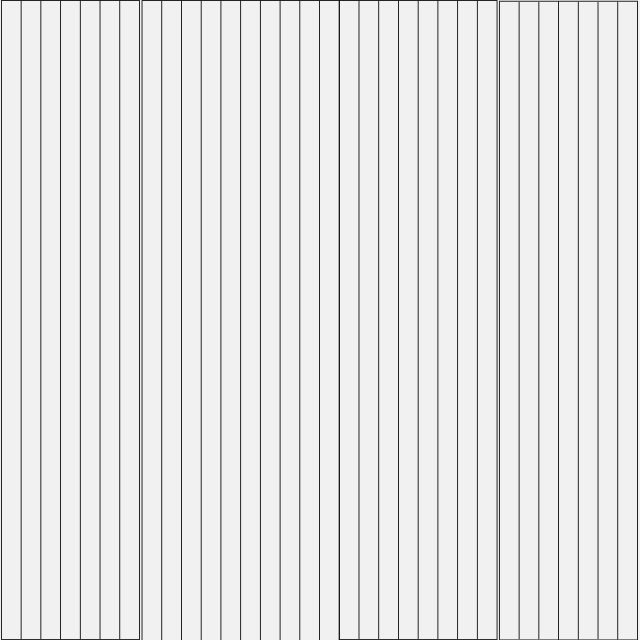
Reproduce this pattern procedurally as a three.js fragment shader.

```glsl
// Pale wall cladding seen flat: four panels of narrow vertical boards with
// thin black outlines. Each panel finds its nearest seam by rounding, and
// line coverage is box filtered over the pixel footprint.

varying vec2 vUv;

const vec3 BOARD_COLOR = vec3(0.947);
const vec3 LINE_COLOR = vec3(0.01);
const float LINE_WIDTH = 0.00135;
const float BOARD_WIDTH = 0.03082;

// One component per panel, from left to right.
const vec4 PANEL_LEFT = vec4(0.0022, 0.2219, 0.5301, 0.7803);
const vec4 PANEL_BOARDS = vec4(7.0, 10.0, 8.0, 7.0);
const vec4 PANEL_BOTTOM = vec4(0.0006, -0.0020, 0.0006, 0.0001);
const vec4 PANEL_TOP = vec4(0.9992, 0.9992, 0.9992, 0.9981);

// Share of a pixel lying between two edges along one axis.
float spanCoverage(float x, float lo, float hi, float pixel) {
  float a = max(x - 0.5 * pixel, lo);
  float b = min(x + 0.5 * pixel, hi);
  return clamp((b - a) / pixel, 0.0, 1.0);
}

float lineCoverage(float offset, float pixel) {
  return spanCoverage(offset, -0.5 * LINE_WIDTH, 0.5 * LINE_WIDTH, pixel);
}

// Ink of one panel: its evenly spaced seams plus top and bottom edges.
float panelInk(vec2 p, vec2 pixel, float left, float boards, float bottom, float top) {
  float x = p.x - left;
  float seam = clamp(floor(x / BOARD_WIDTH + 0.5), 0.0, boards);
  float pad = 0.5 * LINE_WIDTH;

  float insideX = spanCoverage(x, -pad, boards * BOARD_WIDTH + pad, pixel.x);
  float insideY = spanCoverage(p.y, bottom - pad, top + pad, pixel.y);
  float seams = lineCoverage(x - seam * BOARD_WIDTH, pixel.x) * insideY;
  float edges = max(lineCoverage(p.y - bottom, pixel.y),
                    lineCoverage(p.y - top, pixel.y)) * insideX;
  return max(seams, edges);
}

void main() {
  vec2 pixel = max(fwidth(vUv), vec2(1e-5));

  // Layering the panels darkens the seam shared by the two middle ones.
  float bare = 1.0;
  for (int i = 0; i < 4; i++) {
    bare *= 1.0 - panelInk(vUv, pixel, PANEL_LEFT[i], PANEL_BOARDS[i],
                           PANEL_BOTTOM[i], PANEL_TOP[i]);
  }

  gl_FragColor = vec4(mix(LINE_COLOR, BOARD_COLOR, bare), 1.0);
}
```
